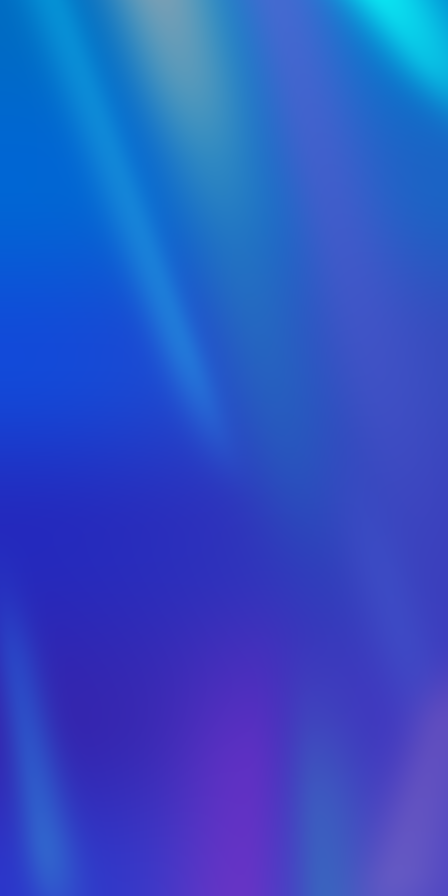
Reproduce this background procedurally as a Shadertoy shader.

```glsl
// A soft slanted band of light; positions and widths are fractions of the canvas
struct Beam {
    vec2 top;       // centre at the upper end
    vec2 bottom;    // centre at the lower end
    vec3 width;     // left falloff, right falloff, scale at the lower end
    vec2 fade;      // softness of the upper and lower ends
    vec4 topColor;  // alpha is strength
    vec4 bottomColor;
};

const Beam TEAL_BAND = Beam(vec2(0.38, 1.0), vec2(0.72, 0.36), vec3(0.11, 0.12, 1.1),
    vec2(0.05, 0.25), vec4(0.12, 0.60, 0.78, 0.90), vec4(0.16, 0.28, 0.73, 0.85));
const Beam GREY_GLOW = Beam(vec2(0.365, 1.0), vec2(0.47, 0.82), vec3(0.11, 0.11, 0.9),
    vec2(0.9, 0.6), vec4(0.46, 0.62, 0.71, 1.0), vec4(0.30, 0.60, 0.74, 0.7));
const Beam VIOLET_BAND = Beam(vec2(0.62, 1.0), vec2(0.95, 0.35), vec3(0.11, 0.14, 1.0),
    vec2(0.15, 0.35), vec4(0.28, 0.41, 0.82, 0.95), vec4(0.24, 0.27, 0.75, 0.85));
const Beam CYAN_CORNER = Beam(vec2(0.86, 1.0), vec2(1.05, 0.87), vec3(0.09, 0.13, 0.9),
    vec2(0.8, 0.5), vec4(0.04, 0.88, 0.94, 1.0), vec4(0.03, 0.66, 0.86, 0.9));
const Beam CYAN_STREAK = Beam(vec2(0.12, 1.0), vec2(0.47, 0.53), vec3(0.07, 0.05, 0.85),
    vec2(0.05, 0.20), vec4(0.02, 0.58, 0.84, 0.9), vec4(0.16, 0.48, 0.86, 0.85));
const Beam BLUE_BAND = Beam(vec2(0.80, 0.45), vec2(0.95, 0.20), vec3(0.08, 0.07, 1.0),
    vec2(0.4, 0.4), vec4(0.24, 0.32, 0.78, 0.7), vec4(0.25, 0.30, 0.78, 0.7));
const Beam PURPLE_GLOW = Beam(vec2(0.56, 0.25), vec2(0.53, -0.10), vec3(0.16, 0.09, 1.0),
    vec2(0.35, 0.1), vec4(0.36, 0.18, 0.76, 0.9), vec4(0.43, 0.21, 0.78, 0.95));
const Beam TEAL_FOOT = Beam(vec2(0.70, 0.20), vec2(0.74, -0.10), vec3(0.06, 0.10, 1.1),
    vec2(0.4, 0.1), vec4(0.25, 0.35, 0.75, 0.8), vec4(0.20, 0.44, 0.74, 0.9));
const Beam LAVENDER_EDGE = Beam(vec2(1.02, 0.24), vec2(0.86, -0.02), vec3(0.08, 0.11, 1.0),
    vec2(0.2, 0.2), vec4(0.40, 0.30, 0.74, 0.8), vec4(0.42, 0.38, 0.77, 0.8));
const Beam BLUE_STREAK = Beam(vec2(0.01, 0.34), vec2(0.12, 0.0), vec3(0.04, 0.05, 1.4),
    vec2(0.25, 0.2), vec4(0.15, 0.25, 0.78, 0.8), vec4(0.20, 0.45, 0.81, 0.9));

// Vertical gradients of the two sides, from bottom to top
const int LEVELS = 6;
const vec3 LEFT_SIDE[LEVELS] = vec3[LEVELS](
    vec3(0.17, 0.21, 0.79), vec3(0.20, 0.14, 0.68), vec3(0.14, 0.16, 0.74),
    vec3(0.07, 0.29, 0.85), vec3(0.00, 0.40, 0.83), vec3(0.00, 0.42, 0.76));
const vec3 RIGHT_SIDE[LEVELS] = vec3[LEVELS](
    vec3(0.30, 0.26, 0.76), vec3(0.25, 0.22, 0.75), vec3(0.22, 0.23, 0.73),
    vec3(0.21, 0.29, 0.74), vec3(0.10, 0.39, 0.77), vec3(0.00, 0.48, 0.80));

vec3 baseGradient(vec2 uv) {
    vec3 left = LEFT_SIDE[0];
    vec3 right = RIGHT_SIDE[0];
    float level = uv.y * float(LEVELS - 1);
    for (int i = 1; i < LEVELS; i++) {
        float blend = smoothstep(0.0, 1.0, level - float(i - 1));
        left = mix(left, LEFT_SIDE[i], blend);
        right = mix(right, RIGHT_SIDE[i], blend);
    }
    return mix(left, right, smoothstep(0.0, 1.0, uv.x));
}

// Blend a beam over the colour beneath it
vec3 addBeam(vec3 under, vec2 uv, Beam beam) {
    float along = (beam.top.y - uv.y) / (beam.top.y - beam.bottom.y);
    float t = clamp(along, 0.0, 1.0);
    float offset = uv.x - mix(beam.top.x, beam.bottom.x, along);
    float width = (offset < 0.0 ? beam.width.x : beam.width.y) * mix(1.0, beam.width.z, t);
    float across = exp(-offset * offset / (width * width));
    float ends = smoothstep(-beam.fade.x, beam.fade.x, along + beam.fade.x * step(1.0, beam.top.y))
               * (1.0 - smoothstep(1.0 - beam.fade.y, 1.0 + beam.fade.y, along));
    vec4 tint = mix(beam.topColor, beam.bottomColor, t);
    return mix(under, tint.rgb, tint.a * across * ends);
}

void mainImage(out vec4 fragColor, in vec2 fragCoord) {
    vec2 uv = fragCoord / iResolution.xy;
    vec3 color = baseGradient(uv);

    // Upper lights
    color = addBeam(color, uv, VIOLET_BAND);
    color = addBeam(color, uv, TEAL_BAND);
    color = addBeam(color, uv, GREY_GLOW);
    color = addBeam(color, uv, CYAN_CORNER);
    color = addBeam(color, uv, CYAN_STREAK);

    // Lower lights
    color = addBeam(color, uv, BLUE_BAND);
    color = addBeam(color, uv, PURPLE_GLOW);
    color = addBeam(color, uv, TEAL_FOOT);
    color = addBeam(color, uv, LAVENDER_EDGE);
    color = addBeam(color, uv, BLUE_STREAK);

    fragColor = vec4(color, 1.0);
}
```
